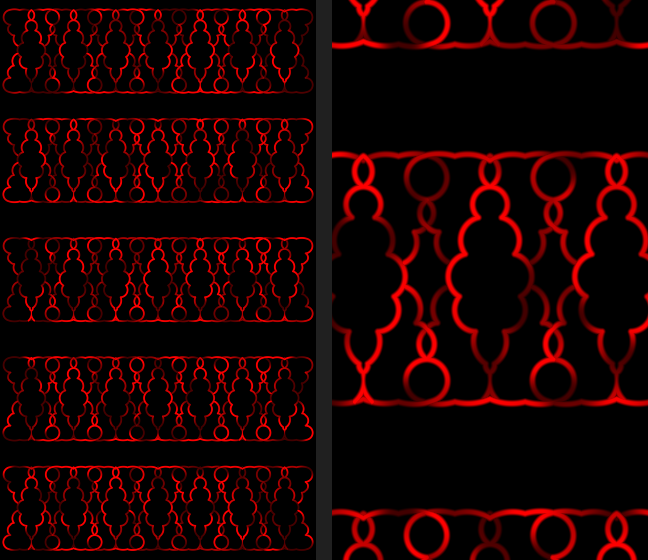
Left, the full canvas; right, a detail of the centre.
Write a WebGL 1 fragment shader that draws this pattern.

```glsl
precision highp float;
// Five bands of seven overlapping wrought lace motifs in glowing red on black.
// Each motif is a mirrored chain of circular arcs: an inner lobed cloud and
// an outer hourglass; smooth noise makes the strokes fade along their length.

uniform vec2 u_resolution;

const float CANVAS_WIDTH = 648.0;   // drawing units across the canvas
const float MOTIF_PITCH = 86.55;
const float BAND_PITCH = 234.4;
const float BAND_SWAY = 10.0;       // uneven spacing of the bands
const float BAND_REACH = 94.0;

float hash(vec2 p) {
  vec3 q = fract(vec3(p.xyx) * 0.1031);
  q += dot(q, q.yzx + 33.33);
  return fract((q.x + q.y) * q.z);
}

float valueNoise(vec2 p) {
  vec2 cell = floor(p);
  vec2 f = fract(p);
  f = f * f * (3.0 - 2.0 * f);
  vec2 e = vec2(1.0, 0.0);
  return mix(mix(hash(cell), hash(cell + e.xy), f.x),
             mix(hash(cell + e.yx), hash(cell + e.xx), f.x), f.y);
}

// Distance to the arc from a to b that rises by bulge left of the chord.
float arc(vec2 p, vec2 a, vec2 b, float bulge) {
  vec2 chord = b - a;
  vec2 normal = normalize(vec2(-chord.y, chord.x));
  float radius = (0.25 * dot(chord, chord) + bulge * bulge) / (2.0 * bulge);
  vec2 q = p - 0.5 * (a + b) - normal * (bulge - radius);
  float side = sign(radius);
  float reach = length(q);
  bool inSector = side * dot(q, normal) > (1.0 - bulge / radius) * reach;
  return inSector ? abs(reach - abs(radius)) : min(length(p - a), length(p - b));
}

// Inner outline: bead, five lobes of a cloud, and a flared stem.
float cloud(vec2 p) {
  float d = arc(p, vec2(0.0, 84.0), vec2(0.0, 63.0), 6.0);
  d = min(d, arc(p, vec2(0.0, 63.0), vec2(8.0, 42.0), 7.6));
  d = min(d, arc(p, vec2(8.0, 42.0), vec2(17.0, 17.0), 7.0));
  d = min(d, arc(p, vec2(17.0, 17.0), vec2(21.0, -12.0), 9.5));
  d = min(d, arc(p, vec2(21.0, -12.0), vec2(10.0, -36.0), 8.0));
  d = min(d, arc(p, vec2(10.0, -36.0), vec2(3.0, -58.0), 4.0));
  d = min(d, arc(p, vec2(3.0, -58.0), vec2(0.0, -64.0), 1.0));
  return min(d, arc(p, vec2(0.0, -64.0), vec2(6.0, -84.0), -3.0));
}

// Outer outline: top rail, corner, waist, lower corner and bottom rail.
float hourglass(vec2 p) {
  float d = arc(p, vec2(0.0, 81.0), vec2(24.0, 84.0), 2.5);
  d = min(d, arc(p, vec2(24.0, 84.0), vec2(47.0, 83.5), 1.8));
  d = min(d, arc(p, vec2(47.0, 83.5), vec2(43.0, 54.0), 12.0));
  d = min(d, arc(p, vec2(43.0, 54.0), vec2(43.0, 36.0), 5.0));
  d = min(d, arc(p, vec2(43.0, 36.0), vec2(35.0, 32.0), 1.0));
  d = min(d, arc(p, vec2(35.0, 32.0), vec2(28.0, 11.0), 4.5));
  d = min(d, arc(p, vec2(28.0, -5.0), vec2(36.0, -30.0), 6.5));
  d = min(d, arc(p, vec2(36.0, -30.0), vec2(43.0, -34.0), 1.0));
  d = min(d, arc(p, vec2(43.0, -34.0), vec2(43.0, -55.0), 5.5));
  d = min(d, arc(p, vec2(43.0, -55.0), vec2(47.0, -83.5), 12.5));
  d = min(d, arc(p, vec2(47.0, -83.5), vec2(24.0, -84.0), 1.8));
  return min(d, arc(p, vec2(24.0, -84.0), vec2(0.0, -82.0), 2.0));
}

float stroke(float d, float pixel) {
  return 1.0 - smoothstep(0.6, 0.6 + max(2.5, 1.1 * pixel), d);
}

// Uneven brightness along a stroke, different for each seed.
float fade(vec2 p, vec2 seed) {
  float n = valueNoise(p / 27.0 + seed);
  return mix(0.26, 1.0, smoothstep(0.1, 0.85, n));
}

float motif(vec2 p, vec2 id, float pixel) {
  vec2 folded = vec2(abs(p.x), p.y);
  vec2 seed = id * vec2(17.0, 23.0) + 200.0;
  float inner = stroke(cloud(folded), pixel) * fade(p, seed);
  float outer = stroke(hourglass(folded), pixel) * fade(p, seed + 311.0);
  return max(inner, outer);
}

void main() {
  float pixel = CANVAS_WIDTH / u_resolution.x;
  vec2 p = (gl_FragCoord.xy - 0.5 * u_resolution) * pixel;

  // Nearest band, with its shifted centre line.
  float band = clamp(floor(p.y / BAND_PITCH + 0.5), -2.0, 2.0);
  p.y -= band * BAND_PITCH + BAND_SWAY * sin(1.5708 * band) + 0.7;

  float glow = 0.0;
  if (abs(p.y) < BAND_REACH) {
    float nearest = floor(p.x / MOTIF_PITCH + 0.5);
    for (int i = -1; i <= 1; i++) {
      float column = nearest + float(i);
      if (abs(column) < 3.5) {
        vec2 local = vec2(p.x - column * MOTIF_PITCH, p.y);
        glow = max(glow, motif(local, vec2(column, band), pixel));
      }
    }
  }
  gl_FragColor = vec4(glow, 0.0, 0.0, 1.0);
}
```
